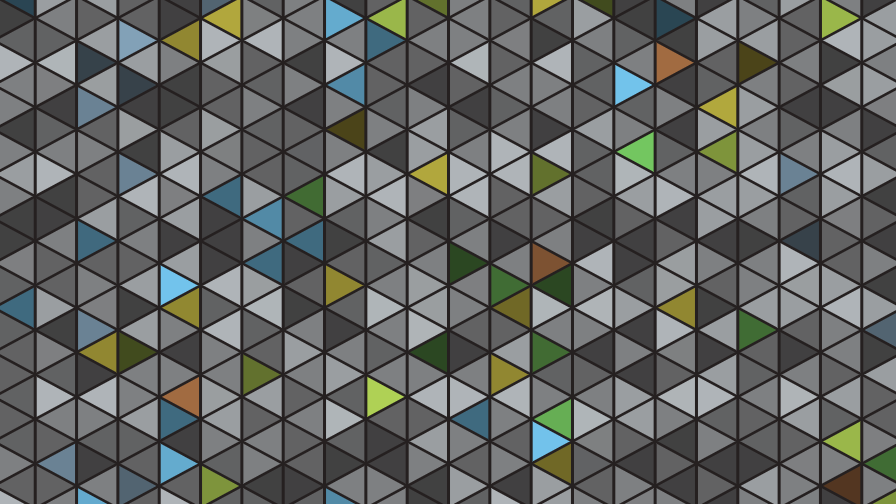
Give the GLSL for this pattern, as a Shadertoy shader.

```glsl
// Mosaic of sideways triangles in grey tones with scattered tinted tiles.
// Three families of parallel lines cut the plane into triangles; the floored
// line coordinates identify each tile and seed its tone and tint.

const float TAU = 6.2831853;
const float COLUMN_WIDTH = 0.082;     // all lengths in canvas heights
const float SIDE = 0.0884;
const vec2 LATTICE_ORIGIN = vec2(0.001, 0.022);
const float UPRIGHT_LINE = 0.0060;
const float DIAGONAL_LINE = 0.0052;
const float TINTED_SHARE = 0.125;
const vec3 LINE_COLOR = vec3(0.145, 0.125, 0.125);

// Integer hash of a tile and a channel, in 0..1
float hash(vec3 tile, uint channel) {
    uvec3 q = uvec3(ivec3(tile) + 512);
    uint h = q.x * 1597334677u ^ q.y * 3812015801u ^ q.z * 2798796415u;
    h += channel * 2654435769u;
    h = (h ^ (h >> 16)) * 2246822519u;
    h = (h ^ (h >> 13)) * 3266489917u;
    h ^= h >> 16;
    return float(h >> 8) / 16777216.0;
}

// Distance to the nearest whole-numbered line, scaled by the line spacing
float lineDistance(float coord, float spacing) {
    return abs(fract(coord + 0.5) - 0.5) * spacing;
}

float lineMask(float dist, float width, float pixel) {
    return clamp((0.5 * width - dist) / pixel + 0.5, 0.0, 1.0);
}

// Five distinct greys, from charcoal to silver
vec3 greyTone(float rank) {
    float level = 0.255;
    level += 0.130 * step(0.17, rank);
    level += 0.115 * step(0.46, rank);
    level += 0.115 * step(0.75, rank);
    level += 0.085 * step(0.92, rank);
    return level * mix(vec3(1.0, 0.99, 1.0), vec3(0.98, 1.01, 1.03), rank);
}

// Tint that multiplies a grey
vec3 tintHue(float pick) {
    if (pick < 0.27) return vec3(0.65, 1.08, 1.28);   // blue
    if (pick < 0.42) return vec3(0.84, 1.02, 1.14);   // slate
    if (pick < 0.60) return vec3(1.00, 1.16, 0.46);   // lime
    if (pick < 0.80) return vec3(1.15, 1.06, 0.38);   // ochre
    if (pick < 0.92) return vec3(0.66, 1.10, 0.52);   // green
    return vec3(1.28, 0.84, 0.50);                    // rust
}

vec3 tileColor(vec3 tile) {
    // Broad horizontal bands lean lighter or darker
    float centerY = 0.5 * (tile.x + tile.y + 1.0) * SIDE + LATTICE_ORIGIN.y;
    float band = cos(TAU * (centerY - 0.396) / 0.24);
    vec3 color = greyTone(hash(tile, 1u) + 0.12 * band);
    if (hash(tile, 2u) < TINTED_SHARE) color *= tintHue(hash(tile, 3u));
    return color;
}

void mainImage(out vec4 fragColor, in vec2 fragCoord) {
    float pixel = 1.0 / iResolution.y;
    vec2 p = (fragCoord - 0.5 * iResolution.xy) * pixel - LATTICE_ORIGIN;

    // Lattice coordinates: falling diagonals, rising diagonals, uprights
    float column = p.x / COLUMN_WIDTH;
    float row = p.y / SIDE;
    vec3 lattice = vec3(row + 0.5 * column, row - 0.5 * column, column);
    float diagonalSpacing = 1.0 / length(vec2(0.5 / COLUMN_WIDTH, 1.0 / SIDE));

    // Dark outlines over flat tiles
    float diagonal = min(lineDistance(lattice.x, diagonalSpacing),
                         lineDistance(lattice.y, diagonalSpacing));
    float upright = lineDistance(lattice.z, COLUMN_WIDTH);
    float outline = max(lineMask(diagonal, DIAGONAL_LINE, pixel),
                        lineMask(upright, UPRIGHT_LINE, pixel));

    vec3 color = mix(tileColor(floor(lattice)), LINE_COLOR, outline);
    fragColor = vec4(color, 1.0);
}
```
